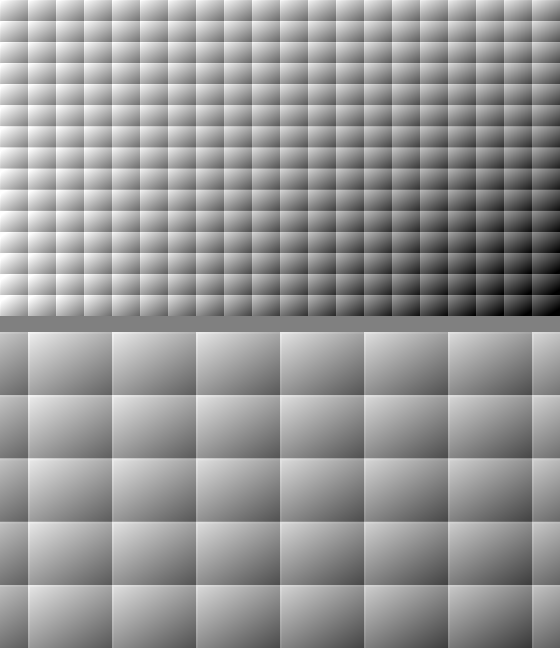
Top, the full canvas; bottom, a detail of the centre.
Reproduce this pattern procedurally as a Shadertoy shader.

```glsl
// A 20 by 15 grid of grey tiles, each fading from a light upper-left corner
// to a dark lower-right one, with a hairline highlight on its upper and left edges.
// A broad bilinear gradient sinks the canvas to black at the lower right.

// Running integral of the sawtooth fract(x)
vec2 sawtoothIntegral(vec2 x) {
    vec2 f = fract(x);
    return 0.5 * (floor(x) + f * f);
}

// Sawtooth averaged over a given width, which smooths the tile seams
vec2 smoothSawtooth(vec2 x, vec2 width) {
    return (sawtoothIntegral(x + 0.5 * width) - sawtoothIntegral(x - 0.5 * width)) / width;
}

void mainImage(out vec4 fragColor, in vec2 fragCoord) {
    vec2 uv = fragCoord / iResolution.xy;
    vec2 tileCount = vec2(20.0, 15.0);
    vec2 cell = uv * tileCount;
    vec2 pixel = tileCount / iResolution.xy;
    vec2 local = smoothSawtooth(cell, 0.4 * pixel);

    // Canvas-wide light: steep along the bottom, almost level along the top
    float bottom = mix(0.56, -0.12, uv.x);
    float top = mix(0.475, 0.375, uv.x);
    float light = mix(bottom, top, uv.y);

    // Diagonal fade inside each tile
    float fade = 0.24 * (1.0 - local.x) + 0.30 * local.y;

    // Hairline highlight just inside the left and upper edges
    vec2 lineCenter = vec2(0.012, -0.016);
    vec2 lineDistance = abs(fract(cell - lineCenter + 0.5) - 0.5);
    vec2 edge = clamp((abs(lineCenter) - lineDistance) / pixel + 0.5, 0.0, 1.0);
    float highlight = 0.03 * max(edge.x, edge.y);

    fragColor = vec4(vec3(clamp(light + fade + highlight, 0.0, 1.0)), 1.0);
}
```
